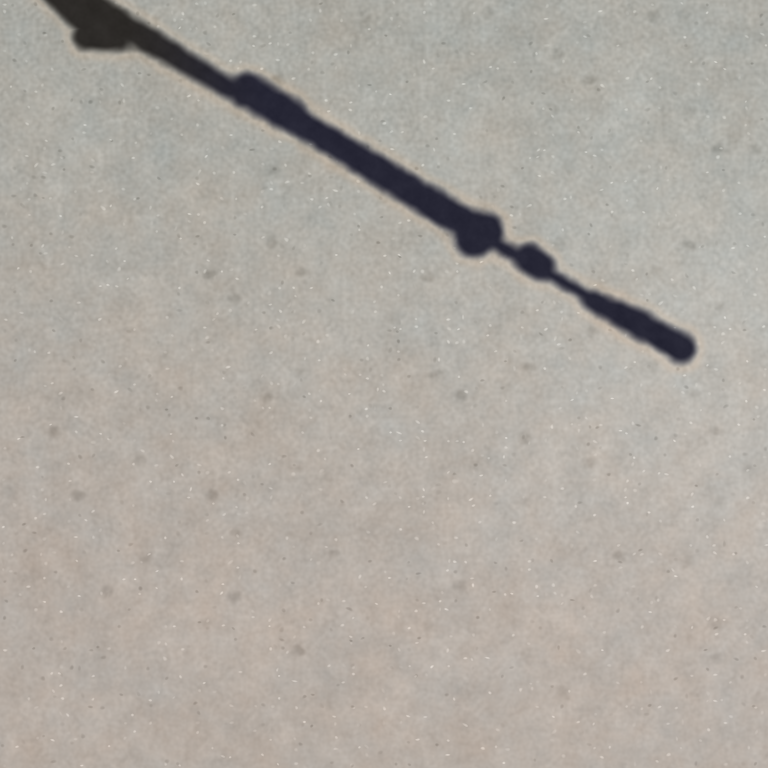
Write a WebGL 2 fragment shader that draws this texture.

```glsl
#version 300 es
precision highp float;
// A knotted, soft-edged rod shadow slants across pale, sunlit concrete.
// The rod joins tapered capsules; the concrete layers gradient noise,
// scattered pits and bright grains over a broad change of tint.
uniform vec2 u_resolution;
out vec4 fragColor;

vec2 hash2(vec2 p) {
    vec3 q = fract(vec3(p.xyx) * vec3(0.1031, 0.1030, 0.0973));
    q += dot(q, q.yzx + 33.33);
    return fract((q.xx + q.yz) * q.zy);
}

float corner(vec2 cell, vec2 f, vec2 o) {
    return dot(hash2(cell + o) * 2.0 - 1.0, f - o);
}

float gradientNoise(vec2 p) {
    vec2 i = floor(p), f = p - i;
    vec2 u = f * f * f * (f * (f * 6.0 - 15.0) + 10.0);
    return mix(mix(corner(i, f, vec2(0, 0)), corner(i, f, vec2(1, 0)), u.x),
               mix(corner(i, f, vec2(0, 1)), corner(i, f, vec2(1, 1)), u.x), u.y);
}

float fbm(vec2 p) {
    float sum = 0.0, amp = 1.0;
    for (int k = 0; k < 4; k++) {
        sum += amp * gradientNoise(p);
        p = mat2(1.6, 1.2, -1.2, 1.6) * p + 17.3;
        amp *= 0.62;
    }
    return sum;
}

// Signed distance to a capsule whose radius runs from ra to rb
float capsule(vec2 p, vec2 a, vec2 b, float ra, float rb) {
    vec2 pa = p - a, ba = b - a;
    float h = clamp(dot(pa, ba) / dot(ba, ba), 0.0, 1.0);
    return length(pa - ba * h) - mix(ra, rb, h);
}

float smoothMin(float a, float b, float k) {
    float h = max(k - abs(a - b), 0.0) / k;
    return min(a, b) - h * h * k * 0.25;
}

// Sparse round spots, one jittered candidate per cell
float spots(vec2 p, float density) {
    vec2 cell = floor(p), rnd = hash2(cell + 71.0);
    vec2 d = fract(p) - 0.3 - 0.4 * hash2(cell);
    return step(rnd.x, density) * rnd.y * smoothstep(0.3, 0.05, length(d * vec2(1.0, 0.8 + 0.5 * rnd.y)));
}

float rodDistance(vec2 p) {
    // Wide piece at the upper left
    float d = capsule(p, vec2(0.075, 1.025), vec2(0.132, 0.963), 0.030, 0.026);
    d = min(d, capsule(p, vec2(0.115, 0.954), vec2(0.155, 0.946), 0.020, 0.013));
    // Thin arm, first knot, thick shaft
    d = smoothMin(d, capsule(p, vec2(0.105, 1.000), vec2(0.300, 0.884), 0.020, 0.013), 0.012);
    d = smoothMin(d, capsule(p, vec2(0.322, 0.882), vec2(0.376, 0.852), 0.023, 0.021), 0.010);
    d = smoothMin(d, capsule(p, vec2(0.370, 0.853), vec2(0.612, 0.705), 0.017, 0.021), 0.010);
    // Round knots, thin neck and tip
    d = smoothMin(d, capsule(p, vec2(0.617, 0.690), vec2(0.630, 0.699), 0.025, 0.025), 0.010);
    d = smoothMin(d, capsule(p, vec2(0.640, 0.686), vec2(0.770, 0.612), 0.010, 0.007), 0.008);
    d = smoothMin(d, capsule(p, vec2(0.689, 0.663), vec2(0.704, 0.653), 0.019, 0.018), 0.008);
    d = smoothMin(d, capsule(p, vec2(0.772, 0.608), vec2(0.835, 0.577), 0.013, 0.019), 0.008);
    return smoothMin(d, capsule(p, vec2(0.835, 0.577), vec2(0.886, 0.547), 0.015, 0.020), 0.008);
}

vec3 concrete(vec2 p) {
    // Broad tint: cool at the top, warm at the lower left, bright at the right
    vec3 color = mix(vec3(0.700, 0.665, 0.632), vec3(0.663, 0.660, 0.632), smoothstep(0.2, 1.0, p.y + 0.15 * p.x));
    color += vec3(0.045, 0.050, 0.055) * exp(-6.0 * dot(p - vec2(1.0, 0.52), p - vec2(1.0, 0.52)));
    color += vec3(0.012, 0.010, 0.008) * smoothstep(0.9, 0.3, distance(p, vec2(0.55, 0.35)));

    // Mottling, fine grain and faint colour drift
    color += 0.026 * fbm(p * 8.0 + 3.0);
    color += 0.042 * fbm(p * 34.0 + 9.0);
    color += 0.050 * gradientNoise(p * 150.0) * (0.7 + 0.6 * p.y);
    color += vec3(0.016, -0.002, -0.014) * fbm(p * 13.0 + 40.0);

    // Dark pits and pale grains
    vec2 warp = 0.006 * vec2(gradientNoise(p * 60.0), gradientNoise(p * 60.0 + 31.0));
    color -= 0.085 * spots((p + warp) * 24.0, 0.13);
    color -= 0.10 * spots((p + warp) * 80.0 + 13.0, 0.10);
    color += 0.13 * spots((p + warp) * 95.0 + 47.0, 0.13);
    return color;
}

void main() {
    vec2 p = gl_FragCoord.xy / u_resolution;
    vec3 color = concrete(p);

    // Wobbled outline, warm fringe below the rod and a soft penumbra
    float d = rodDistance(p) + 0.0035 * gradientNoise(p * 55.0);
    color += vec3(0.035, 0.010, -0.010) * exp(-pow((d - 0.008) / 0.006, 2.0));
    vec3 shadow = mix(vec3(0.175, 0.165, 0.155), vec3(0.150, 0.150, 0.205), smoothstep(0.15, 0.36, p.x));
    shadow += 0.025 * fbm(p * 40.0);
    color = mix(shadow, color, smoothstep(-0.008, 0.007, d));
    fragColor = vec4(clamp(color, 0.0, 1.0), 1.0);
}
```
